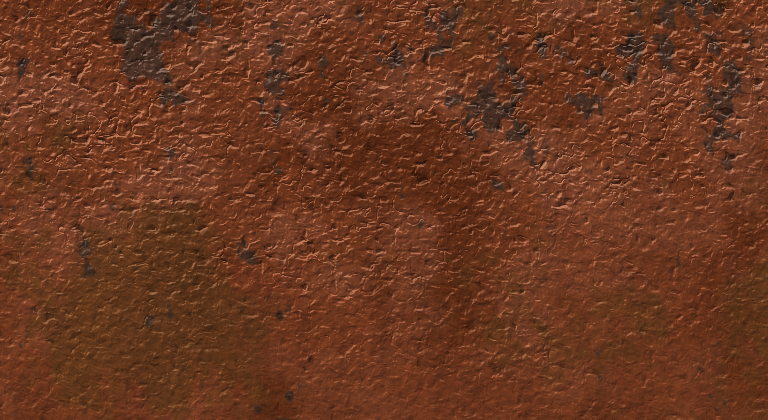
Write a Shadertoy shader that draws this texture.

```glsl
// Rusted, flaking iron plate: orange-brown rust with olive stains and bare dark scabs.
// Layered value noise makes a pitted, cracked height field; its slope toward
// a high light gives dark creases and pale glints over the stained colours.

const vec3 RUST       = vec3(0.420, 0.208, 0.115);
const vec3 RUST_PALE  = vec3(0.470, 0.258, 0.170);
const vec3 RUST_DEEP  = vec3(0.325, 0.145, 0.065);
const vec3 OLIVE      = vec3(0.350, 0.208, 0.100);
const vec3 SCAB       = vec3(0.255, 0.180, 0.145);
const vec3 GLINT      = vec3(0.170, 0.185, 0.180);
const vec2 LIGHT_STEP = vec2(-0.0014, 0.0026);

float hash(vec2 cell) {
    return fract(sin(dot(cell, vec2(127.1, 311.7))) * 43758.5453);
}

float noise(vec2 p) {
    vec2 i = floor(p), f = fract(p);
    f = f * f * (3.0 - 2.0 * f);
    float low  = mix(hash(i), hash(i + vec2(1, 0)), f.x);
    float high = mix(hash(i + vec2(0, 1)), hash(i + vec2(1, 1)), f.x);
    return mix(low, high, f.y);
}

float fbm(vec2 p, int octaves) {
    float sum = 0.0, total = 0.0, amp = 0.5;
    for (int i = 0; i < octaves; i++) {
        sum += amp * noise(p);
        total += amp;
        amp *= 0.55;
        p = mat2(1.6, 1.2, -1.2, 1.6) * p + 17.3;
    }
    return sum / total;
}

// Soft elliptical region, 1 at the centre
float region(vec2 p, vec2 centre, vec2 radius) {
    vec2 d = (p - centre) / radius;
    return exp(-dot(d, d));
}

// Thin lines along the middle level of a noise field
float crack(vec2 p, float width) {
    return 1.0 - smoothstep(0.0, width, abs(fbm(p, 3) - 0.5));
}

// Grainy bumps, cut by short cracks and pits where the flaking is strong
float surface(vec2 p, float flaking, float scab) {
    vec2 warp = vec2(noise(p * 55.0), noise(p * 55.0 + 51.0)) - 0.5;
    vec2 q = p + 0.010 * warp;
    float grain = fbm(q * vec2(62.0, 70.0), 3);
    float pits = smoothstep(0.64, 0.88, noise(q * vec2(58.0, 72.0) + 9.0));
    float gate = smoothstep(0.50, 0.68, fbm(p * 17.0 + 4.0, 3));
    float cracks = crack(q * vec2(27.0, 33.0), 0.06) * gate;
    return grain * (0.45 + 0.30 * flaking) - 0.26 * pits * flaking
         - 0.22 * cracks * flaking - 0.10 * scab;
}

// Dark bare patches, drawn out downward and gathered near the top
float scabMask(vec2 p, float aspect) {
    float area = 0.24 * region(p, vec2(0.23 * aspect, 0.93), vec2(0.22, 0.14))
               + 0.14 * region(p, vec2(0.58 * aspect, 0.92), vec2(0.22, 0.14))
               + 0.18 * region(p, vec2(0.66 * aspect, 0.64), vec2(0.16, 0.08))
               + 0.16 * region(p, vec2(0.92 * aspect, 0.92), vec2(0.16, 0.24));
    float shape = 0.6 * fbm(p * vec2(14.0, 8.0) + 31.0, 3)
                + 0.4 * fbm(p * vec2(42.0, 34.0) + 8.0, 3);
    return smoothstep(0.66, 0.74, shape + area);
}

// Olive stains in the lower corners and along the top right
float oliveMask(vec2 p, float aspect) {
    float area = 0.36 * region(p, vec2(0.16 * aspect, 0.26), vec2(0.34, 0.30))
               + 0.32 * region(p, vec2(0.98 * aspect, 0.22), vec2(0.24, 0.28))
               + 0.18 * region(p, vec2(0.67 * aspect, 0.27), vec2(0.20, 0.18))
               + 0.24 * region(p, vec2(0.82 * aspect, 1.02), vec2(0.42, 0.14));
    float shape = 0.55 * fbm(p * vec2(6.0, 4.5) + 70.0, 4)
                + 0.45 * fbm(p * vec2(28.0, 18.0), 4);
    return smoothstep(0.62, 0.82, shape + area);
}

void mainImage(out vec4 fragColor, in vec2 fragCoord) {
    vec2 p = fragCoord / iResolution.y;
    float aspect = iResolution.x / iResolution.y;

    // Where the plate flakes and where it is stained
    float olive = oliveMask(p, aspect);
    float scab = scabMask(p, aspect);
    float flaking = smoothstep(-0.25, 0.90, p.y + 0.7 * (fbm(p * 5.0, 3) - 0.5));
    flaking *= 1.0 - 0.25 * olive;

    // Base colour: broad clouds, vertical runs and fine mottling
    float clouds = fbm(p * vec2(4.0, 3.0) + 12.0, 4);
    float runs = fbm(p * vec2(22.0, 5.0) + 5.0, 3);
    float mottle = fbm(p * 80.0, 3);
    vec3 color = mix(RUST, RUST_DEEP, 0.65 * smoothstep(0.45, 0.75, clouds));
    float pale = smoothstep(0.40, 0.68, fbm(p * 9.0 + 90.0, 4));
    color = mix(color, RUST_PALE, pale * (0.25 + 0.65 * flaking));
    color = mix(color, OLIVE, 0.75 * olive);
    color = mix(color, SCAB, 0.85 * scab);
    color *= 1.01 + 0.16 * (runs - 0.5) + 0.25 * (mottle - 0.5);

    // Relief: slope toward the light, plus darkness in the hollows
    float height = surface(p, flaking, scab);
    vec2 lit = p + LIGHT_STEP;
    float slope = height - surface(lit, flaking, scab);
    float shade = clamp(slope * 3.4, -0.50, 0.50);
    float hollow = smoothstep(0.20, -0.10, height);
    color *= (1.0 + 0.62 * shade) * (1.0 - 0.35 * hollow);
    color += GLINT * smoothstep(0.10, 0.48, shade) * (0.50 + 0.50 * flaking);

    fragColor = vec4(clamp(color, 0.0, 1.0), 1.0);
}
```
